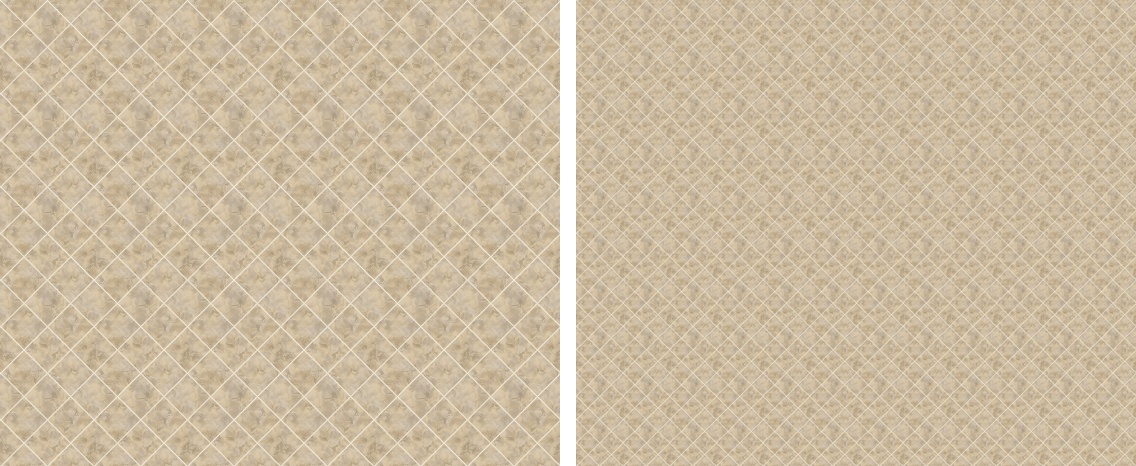
Left, the tile; right, the same tile 2 across and 2 down.
A WebGL 1 fragment shader for this texture:

```glsl
precision highp float;

uniform vec2 u_resolution;

#define REPEATS vec2(6.0, 5.0)
#define TILES_PER_REPEAT 2.0
#define GROUT_SHIFT vec2(0.016, -0.010)
#define GROUT_HALF_WIDTH 0.0108
#define TILE_VARIATION 0.005
#define FLECK_STRENGTH 0.50
#define GROUT_COLOR vec3(0.95, 0.925, 0.86)
#define STONE_DARK vec3(0.735, 0.665, 0.560)
#define STONE_LIGHT vec3(0.850, 0.785, 0.680)
#define FLECK_COLOR vec3(0.61, 0.54, 0.43)
#define OCHRE_TINT vec3(0.014, 0.003, -0.022)

float hash(vec2 p) {
  vec3 q = fract(p.xyx * 0.1031);
  q += dot(q, q.yzx + 33.33);
  return fract((q.x + q.y) * q.z);
}

// Value noise that wraps once per unit of p
float wrappedNoise(vec2 p, float cells, float seed) {
  p *= cells;
  vec2 i = floor(p);
  vec2 f = p - i;
  f = f * f * (3.0 - 2.0 * f);
  vec2 lo = mod(i, cells) + seed;
  vec2 hi = mod(i + 1.0, cells) + seed;
  return mix(mix(hash(lo), hash(vec2(hi.x, lo.y)), f.x),
             mix(hash(vec2(lo.x, hi.y)), hash(hi), f.x), f.y);
}

float fbm(vec2 p, float cells, float seed) {
  float sum = 0.0;
  float weight = 1.0;
  float total = 0.0;
  for (int octave = 0; octave < 4; octave++) {
    sum += weight * wrappedNoise(p, cells, seed);
    total += weight;
    weight *= 0.75;
    cells *= 2.0;
    seed += 17.0;
  }
  return sum / total;
}

vec3 stone(vec2 p) {
  // Bend the coordinates so that the mottling looks torn
  vec2 bend = vec2(wrappedNoise(p, 16.0, 311.0), wrappedNoise(p, 16.0, 367.0));
  p += 0.05 * (bend - 0.5);

  // Mottled light and dark grain, shifted between grey and ochre
  float grain = smoothstep(0.22, 0.78, fbm(p, 11.0, 3.0));
  float warmth = smoothstep(0.25, 0.75, fbm(p, 9.0, 91.0));
  vec3 color = mix(STONE_DARK, STONE_LIGHT, grain);
  color += OCHRE_TINT * (2.0 * warmth - 1.0);

  // Ragged brown flecks gathered in loose groups
  float fleck = smoothstep(0.52, 0.70, fbm(p, 18.0, 151.0));
  fleck *= smoothstep(0.40, 0.70, wrappedNoise(p, 10.0, 223.0));
  return mix(color, FLECK_COLOR, FLECK_STRENGTH * fleck);
}

void main() {
  vec2 uv = gl_FragCoord.xy / u_resolution;
  vec2 cell = uv * REPEATS * TILES_PER_REPEAT - GROUT_SHIFT;

  // Diamond grid along both diagonals
  vec2 diagonal = vec2(cell.x + cell.y, cell.x - cell.y);
  vec2 index = floor(diagonal);
  vec2 center = 0.5 * vec2(index.x + index.y + 1.0, index.x - index.y);
  vec2 tile = mod(floor(center * 2.0 + 0.5), TILES_PER_REPEAT * 2.0);

  // Each tile is cut from its own piece of stone
  vec2 cut = vec2(hash(tile + 41.0), hash(tile + 73.0));
  vec3 color = stone(cell / TILES_PER_REPEAT + cut);
  color += TILE_VARIATION * (2.0 * hash(tile + 7.0) - 1.0);

  // Grout lines with smooth edges
  vec2 toLine = abs(fract(diagonal + 0.5) - 0.5) * 0.7071;
  float pixel = REPEATS.x * TILES_PER_REPEAT / u_resolution.x;
  float distanceToGrout = min(toLine.x, toLine.y);
  float grout = clamp((GROUT_HALF_WIDTH - distanceToGrout) / pixel + 0.5, 0.0, 1.0);

  gl_FragColor = vec4(mix(color, GROUT_COLOR, grout), 1.0);
}
```
